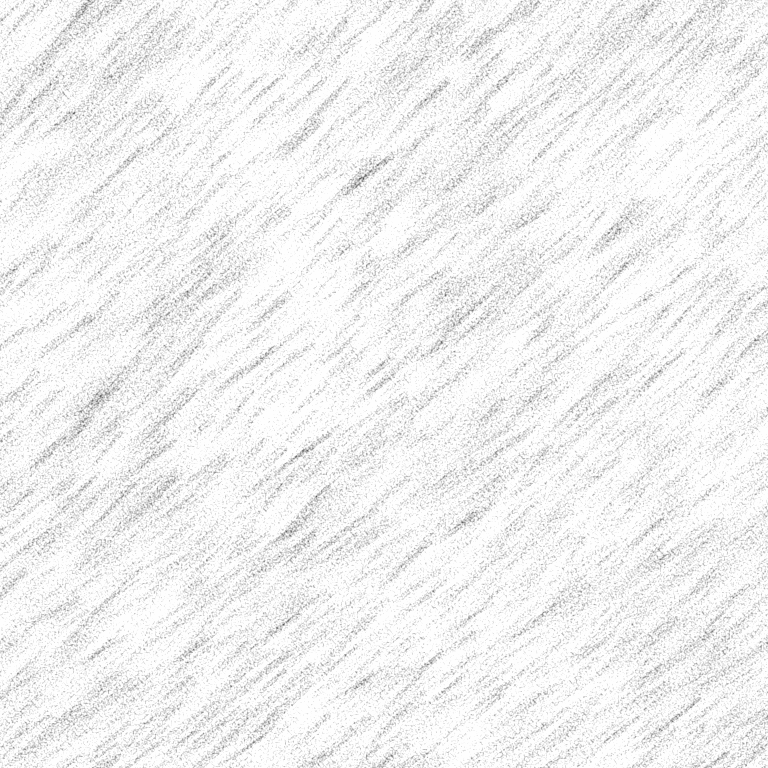
A Shadertoy shader for this texture:

```glsl
// Slanted pencil hatching in loose thin strokes on grainy white paper.

#define HATCH_ANGLE 0.73              // main stroke direction, radians
#define BEND 0.10                     // how much the hatching steepens upward
#define LONG_CELL vec2(0.12, 0.013)   // spacing of long strokes: along, across
#define SHORT_CELL vec2(0.06, 0.009)  // spacing of short strokes
#define TILT 0.28                     // spread of stroke angles, radians
#define EDGE_WIDTH 0.0012             // width of the dark stroke edge
#define GRAIN 420.0                   // paper grains across the canvas
#define TOOTH 1.05                    // strength of the paper grain
#define THRESHOLD 0.10                // pressure at which graphite starts to show
#define CONTRAST 0.285                // darkness gained per unit of pressure
#define PAPER vec3(0.995)
#define GRAPHITE vec3(0.25)

// Two random values in 0..1 for a grid cell.
vec2 hash2(vec2 cell) {
    uvec2 v = uvec2(ivec2(cell)) * 1664525u + 1013904223u;
    for (int i = 0; i < 2; i++) {
        v.x += v.y * 1664525u;
        v.y += v.x * 1664525u;
        v ^= v >> 16u;
    }
    return vec2(v & 0xffffu) / 65535.0;
}

float cornerSlope(vec2 cell, vec2 offset) {
    float angle = 6.2832 * hash2(cell).x;
    return dot(vec2(cos(angle), sin(angle)), offset);
}

float gradientNoise(vec2 p) {
    vec2 cell = floor(p), f = p - cell, e = vec2(1.0, 0.0);
    vec2 w = f * f * f * (f * (f * 6.0 - 15.0) + 10.0);
    float low = mix(cornerSlope(cell, f), cornerSlope(cell + e.xy, f - e.xy), w.x);
    float high = mix(cornerSlope(cell + e.yx, f - e.yx), cornerSlope(cell + e.xx, f - e.xx), w.x);
    return mix(low, high, w.y);
}

// One stroke: tapered tail, rounded tip, soft body and a dark upper edge.
float strokePressure(vec2 p, float halfLength, float halfWidth) {
    vec2 fromSpine = vec2(p.x - clamp(p.x, -halfLength, halfLength), p.y);
    float dist = length(fromSpine) - halfWidth;
    float body = 1.0 - smoothstep(-0.5 * halfWidth, 0.0, dist);
    float edge = exp(-dist * dist / (EDGE_WIDTH * EDGE_WIDTH));
    edge *= smoothstep(-halfWidth, halfWidth, p.y);
    float taper = smoothstep(-halfLength, 0.0, p.x);
    return taper * (0.45 * body + 0.6 * edge);
}

// Sum of jittered strokes from the neighbouring cells.
float strokeLayer(vec2 p, vec2 cellSize, float seed) {
    vec2 home = floor(p / cellSize);
    float pressure = 0.0;
    for (int j = -2; j <= 2; j++) {
        for (int i = -1; i <= 1; i++) {
            vec2 cell = home + vec2(i, j);
            vec2 jitter = hash2(cell + seed);
            vec2 shape = hash2(cell + seed + 191.0);
            vec2 touch = hash2(cell + seed + 407.0);
            vec2 local = p - (cell + jitter) * cellSize;
            float tilt = TILT * (touch.x - 0.5);
            local = mat2(cos(tilt), -sin(tilt), sin(tilt), cos(tilt)) * local;
            float halfLength = mix(0.3, 0.75, shape.x) * cellSize.x;
            float halfWidth = mix(0.2, 0.5, shape.y) * cellSize.y;
            pressure += touch.y * touch.y * strokePressure(local, halfLength, halfWidth);
        }
    }
    return pressure;
}

void mainImage(out vec4 fragColor, in vec2 fragCoord) {
    vec2 p = (fragCoord - 0.5 * iResolution.xy) / iResolution.y;

    // Hatching space: x runs along the strokes, y across them.
    vec2 along = vec2(cos(HATCH_ANGLE), sin(HATCH_ANGLE));
    vec2 q = vec2(dot(p, along), dot(p, vec2(-along.y, along.x)));
    vec2 hatch = q;
    hatch.y += 0.012 * gradientNoise(p * 3.0 + 5.0) - BEND * p.y * p.y;

    // Hand pressure: strokes, broad shading and streaks, eased where heavy.
    float pressure = strokeLayer(hatch, LONG_CELL, 11.0) + strokeLayer(hatch, SHORT_CELL, 773.0);
    pressure += 0.30 * gradientNoise(p * 4.0 + 31.0);
    pressure += 0.32 * gradientNoise(hatch * vec2(7.0, 20.0) + 57.0);
    pressure += 0.40 * gradientNoise(hatch * vec2(16.0, 95.0) + 83.0);
    pressure -= 0.35 * max(pressure - 0.3, 0.0);

    // Paper tooth breaks the graphite into specks.
    float tooth = gradientNoise(q * GRAIN) + 0.7 * gradientNoise(q.yx * GRAIN * 0.63 + 17.0);
    float deposit = max(pressure + TOOTH * tooth - THRESHOLD, 0.0);
    float darkness = CONTRAST * deposit * (0.8 + 0.4 * deposit);

    float coverage = clamp(darkness / (PAPER.r - GRAPHITE.r), 0.0, 1.0);
    fragColor = vec4(mix(PAPER, GRAPHITE, coverage), 1.0);
}
```
